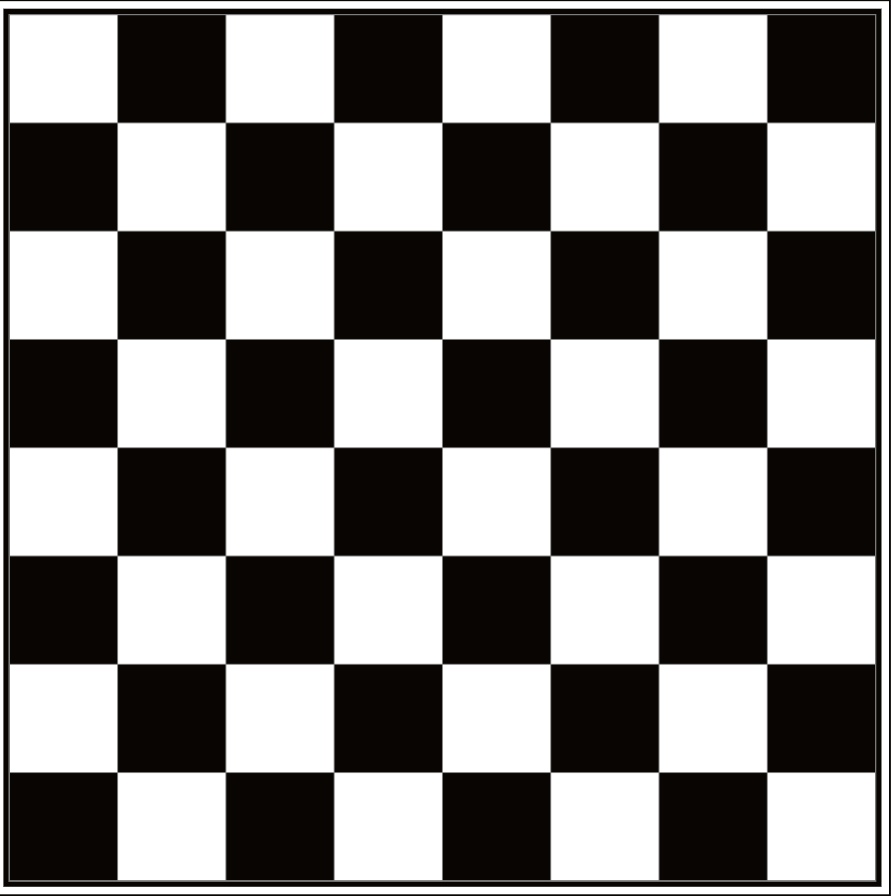
Give the GLSL for this pattern, as a Shadertoy shader.

```glsl
// An eight by eight checkerboard inside a thick frame and a thin outer rule.
// Two smoothed square waves multiply into the checks; the borders are bands
// of a square distance field. Lengths are in units of the canvas height.

const float CELLS = 8.0;                       // squares along each side
const vec2  BOARD_CENTER = vec2(0.4938, 0.5003);
const float BOARD_HALF = 0.4834;               // half the side of the board
const float EDGE_SOFTNESS = 0.0022;            // blur where squares meet

// Borders: start and end distance outward from the board edge
const vec2 HAIRLINE = vec2(-0.0006, 0.0006);
const vec2 FRAME = vec2(0.0006, 0.0066);
const vec2 OUTER_RULE = vec2(0.0150, 0.0171);

const vec3 PAPER = vec3(1.0);
const vec3 INK = vec3(0.03, 0.02, 0.01);
const vec3 HAIRLINE_GREY = vec3(0.47);

// Signed distance to a square, with sharp corners outside
float squareDistance(vec2 p, float halfSide) {
    vec2 a = abs(p);
    return max(a.x, a.y) - halfSide;
}

// Share of a pixel-wide window at distance d that lies within the band
float bandCoverage(float d, vec2 band, float pixel) {
    float low = max(d - 0.5 * pixel, band.x);
    float high = min(d + 0.5 * pixel, band.y);
    return clamp((high - low) / pixel, 0.0, 1.0);
}

// Square waves along both axes: +1 in even cells, -1 in odd cells
vec2 squareWaves(vec2 cell, float softness) {
    vec2 triangle = 0.5 - abs(mod(cell + 0.5, 2.0) - 1.0);
    return clamp(2.0 * triangle / softness, -1.0, 1.0);
}

void mainImage(out vec4 fragColor, in vec2 fragCoord) {
    float pixel = 1.0 / iResolution.y;
    vec2 p = fragCoord * pixel - BOARD_CENTER;
    float d = squareDistance(p, BOARD_HALF);

    // Checks, starting with ink at the lower left
    float cellSize = 2.0 * BOARD_HALF / CELLS;
    vec2 cell = (p + BOARD_HALF) / cellSize;
    vec2 wave = squareWaves(cell, max(EDGE_SOFTNESS, pixel) / cellSize);
    float checks = 0.5 + 0.5 * wave.x * wave.y;
    float inside = clamp(0.5 - d / pixel, 0.0, 1.0);
    vec3 color = mix(PAPER, INK, checks * inside);

    // Frame, outer rule and the grey hairline around the board
    float lines = bandCoverage(d, FRAME, pixel) + bandCoverage(d, OUTER_RULE, pixel);
    color = mix(color, INK, min(lines, 1.0));
    color = mix(color, HAIRLINE_GREY, bandCoverage(d, HAIRLINE, pixel));

    fragColor = vec4(color, 1.0);
}
```
